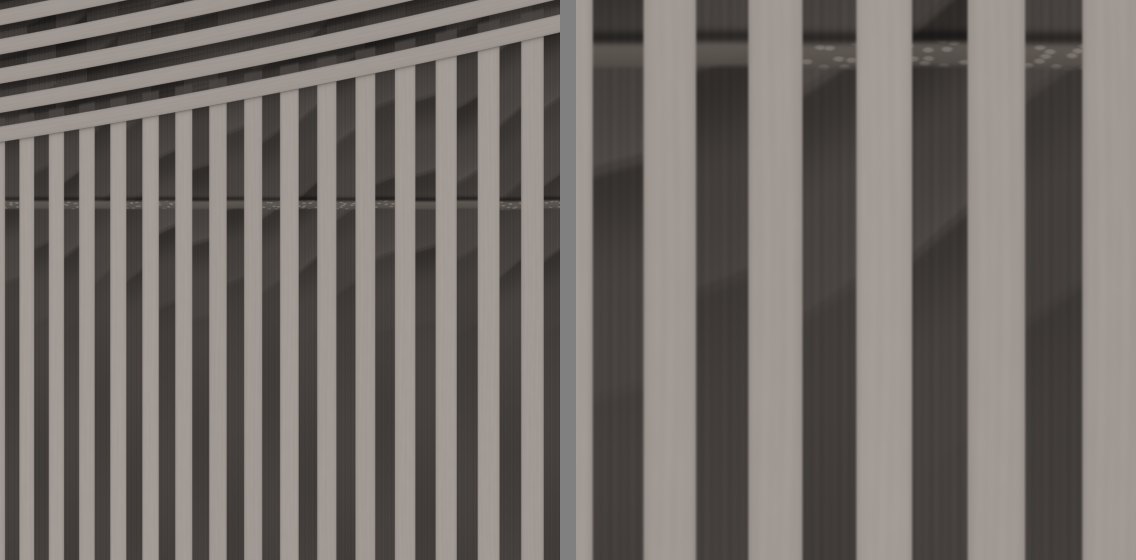
Left: the whole. Right: its middle third, enlarged.
Write a Shadertoy shader that draws this pattern.

```glsl
#define PAINT vec3(0.636, 0.605, 0.584)
#define BACK vec3(0.262, 0.244, 0.233)
#define SLAT_START -0.0039
#define SLAT_PITCH 0.05095
#define SLAT_GROWTH 0.01335
#define SLAT_DUTY 0.51
#define RAIL_PITCH 0.0521
#define RAIL_GROWTH 0.008
#define RAIL_DUTY 0.54
#define BATTEN_Y 0.634
#define FOLD_PITCH 0.135
#define WEAR 0.014

float hash(vec2 p) {
    p = fract(p * vec2(0.1031, 0.1137));
    p += dot(p, p.yx + 33.33);
    return fract((p.x + p.y) * p.x * 7.31);
}

// Distance to the nearest jittered cell point
float cellular(vec2 p) {
    vec2 cell = floor(p);
    float nearest = 2.0;
    for (int j = -1; j <= 1; j++)
        for (int i = -1; i <= 1; i++) {
            vec2 c = cell + vec2(i, j);
            vec2 q = c + vec2(hash(c), hash(c + 71.7));
            nearest = min(nearest, length(q - p));
        }
    return nearest;
}

float cover(float d, float soft) {
    return 1.0 - smoothstep(-soft, soft, d);
}

// Darkening that fades inward from an edge
float edgeWear(float d) {
    return 1.0 - 0.14 * exp(min(d, 0.0) / 0.0018);
}

// Faint grain running along the second coordinate
float grain(vec2 p) {
    float lines = sin(p.x * 880.0 + 2.0 * sin(p.y * 9.0)) + 0.7 * sin(p.x * 537.0 + sin(p.y * 23.0));
    return 0.4 * lines + cellular(p * vec2(90.0, 28.0)) - 0.5;
}

// Dark sheet with slanted creases and a horizontal batten
vec3 backdrop(vec2 uv, float gap, float soft) {
    float ribs = sin(uv.x * 1150.0) + 0.6 * sin(uv.x * 690.0);
    vec3 col = BACK * (1.0 + 0.028 * ribs);

    float slant = uv.y - 0.58 * uv.x + 0.018 * sin(uv.x * 17.0) + 0.06 * hash(vec2(gap, 4.0));
    float fold = fract(slant / FOLD_PITCH);
    float strength = smoothstep(0.36, 0.6, uv.y) * (0.3 + 0.7 * hash(vec2(gap, floor(slant / FOLD_PITCH) + 20.0)));
    float crease = smoothstep(0.45, 0.94, fold) * (1.0 - smoothstep(0.95, 1.0, fold));
    float sheen = exp(-4.0 * fold) * smoothstep(0.0, 0.04, fold);
    col *= 1.0 + strength * (0.2 * sheen - 0.3 * crease);
    col *= 1.0 + 0.04 * sin(uv.y * 13.0 + gap * 2.4);

    float y = uv.y - BATTEN_Y - 0.0015 * sin(gap * 3.1);
    float chips = 1.0 - smoothstep(0.12, 0.4, cellular(uv * vec2(85.0, 170.0)));
    vec3 batten = mix(vec3(0.36, 0.335, 0.315), PAINT * 0.9, 0.6 * chips * step(0.5, hash(vec2(gap, 9.0))));
    col = mix(col, batten * (1.0 + 12.0 * y), 0.9 * cover(abs(y) - 0.007, soft * 2.0));
    float lip = (y - 0.011) / 0.004;
    return col * (1.0 - 0.4 * exp(-lip * lip));
}

void mainImage(out vec4 fragColor, in vec2 fragCoord) {
    vec2 uv = fragCoord / iResolution.xy;
    float soft = max(0.8 / iResolution.y, 0.0013);

    // Upright slats, spread by perspective
    float spread = SLAT_PITCH + SLAT_GROWTH * uv.x;
    float n = (uv.x - SLAT_START) / spread;
    float pitch = spread * spread / SLAT_PITCH;
    float slatDist = (abs(n - round(n)) - 0.5 * SLAT_DUTY) * pitch;
    float slat = cover(slatDist, soft);

    // Curved rails stacked above the lowest edge
    float lowest = 0.7461 + 0.1591 * uv.x + 0.0369 * uv.x * uv.x;
    float railPitch = RAIL_PITCH + RAIL_GROWTH * uv.x;
    float m = (uv.y - lowest) / railPitch;
    float k = max(round(m - 0.5 * RAIL_DUTY), 0.0);
    float across = clamp(m - k, -1.0, 1.0);
    float railDist = (abs(across - 0.5 * RAIL_DUTY) - 0.5 * RAIL_DUTY) * railPitch;
    float rail = cover(railDist, soft);
    float below = max(lowest - uv.y, 0.0);
    float above = smoothstep(0.0, 0.2, m);

    // Backdrop, shaded beneath each rail
    vec3 col = backdrop(uv, floor(n), soft);
    float gapPos = (fract(m) - RAIL_DUTY) / (1.0 - RAIL_DUTY);
    float streak = 0.08 * sin(uv.x * 19.0 - uv.y * 31.0 + k * 2.0);
    float shade = 0.9 - 0.3 * smoothstep(0.15, 0.9, gapPos) + streak;
    col *= mix(1.0 - 0.2 * exp(-below / 0.012), shade, above);

    // Painted slats; only shadowed stubs show above the lowest rail
    vec3 wood = PAINT * (1.0 + WEAR * grain(uv) + 0.02 * (hash(vec2(round(n), 2.0)) - 0.5));
    wood *= edgeWear(slatDist) * (1.0 - 0.3 * exp(-below / 0.003));
    float stub = 0.8 * (1.0 - smoothstep(0.45, 0.75, gapPos)) * step(m, 1.0);
    col = mix(col, mix(wood, BACK * 1.12, above), slat * mix(1.0, stub, above));

    // Rails over everything
    vec3 railWood = PAINT * (0.975 + 0.03 * across + WEAR * grain(vec2(across * railPitch, uv.x + k)));
    col = mix(col, railWood * edgeWear(railDist), rail);

    fragColor = vec4(col, 1.0);
}
```
